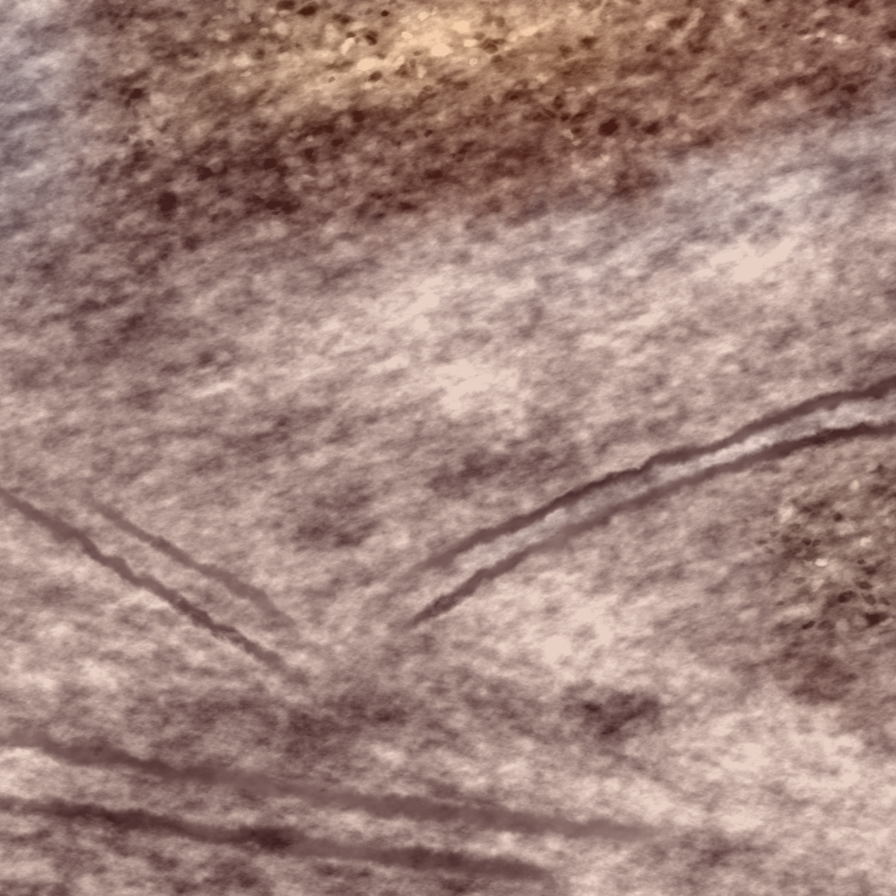
This texture is drawn by a three.js fragment shader. Its source:

```glsl
// Aerial view of dry, rutted ground with wheel tracks below a stony brown bank.
varying vec2 vUv;

const vec3 SHADOW = vec3(0.32, 0.20, 0.20);
const vec3 DUST = vec3(0.85, 0.75, 0.71);
const vec3 RUST_SHIFT = vec3(0.015, -0.015, -0.035);
const vec3 OCHRE_SHIFT = vec3(0.02, 0.005, -0.06);
const vec3 HAZE_SHIFT = vec3(-0.035, 0.0, 0.03);

float hash(vec2 p) {
  vec3 q = fract(vec3(p.xyx) * 0.1031);
  q += dot(q, q.yzx + 33.33);
  return fract((q.x + q.y) * q.z);
}

float noise(vec2 p) {
  vec2 i = floor(p), f = fract(p);
  f = f * f * (3.0 - 2.0 * f);
  return mix(mix(hash(i), hash(i + vec2(1.0, 0.0)), f.x),
             mix(hash(i + vec2(0.0, 1.0)), hash(i + 1.0), f.x), f.y);
}

// Layered noise centred on zero
float layers(vec2 p) {
  float sum = 0.0, amp = 0.5;
  for (int k = 0; k < 4; k++) {
    sum += amp * (noise(p) - 0.5);
    p = p * 2.03 + 17.3;
    amp *= 0.58;
  }
  return sum;
}

// Cellular noise: soft stones of mixed size, light or dark against zero
float stones(vec2 p) {
  vec2 cell = floor(p);
  float shade = 0.0;
  for (int j = -1; j <= 1; j++) {
    for (int i = -1; i <= 1; i++) {
      vec2 c = cell + vec2(float(i), float(j));
      vec2 centre = c + 0.1 + 0.8 * vec2(hash(c), hash(c + 57.0));
      float size = 0.35 + 0.45 * hash(c + 31.0);
      float body = smoothstep(size, size * 0.3, length(p - centre));
      shade += body * (1.5 * hash(c + 113.0) - 0.75);
    }
  }
  return shade;
}

vec2 turn(vec2 p, float angle) {
  float c = cos(angle), s = sin(angle);
  return vec2(c * p.x + s * p.y, c * p.y - s * p.x);
}

// Streaks and short grains lying along one direction
float streaks(vec2 p, float angle) {
  vec2 q = turn(p, angle);
  return 0.8 * layers(q * vec2(5.0, 24.0)) + 0.75 * layers(q * vec2(24.0, 62.0) + 40.0);
}

float blob(vec2 p, vec2 centre, vec2 radius) {
  vec2 q = (p - centre) / radius;
  return exp(-dot(q, q));
}

float slantedBlob(vec2 p, vec2 centre, float angle, vec2 radius) {
  return blob(turn(p - centre, angle), vec2(0.0), radius);
}

// Parabolic rut from start to endX with a soft edge
float rut(vec2 p, vec2 start, float slope, float bend, float endX, float width) {
  float x = p.x - start.x;
  float rise = slope + 2.0 * bend * x;
  float d = abs(p.y - start.y - slope * x - bend * x * x) / sqrt(1.0 + rise * rise);
  float span = smoothstep(-0.02, 0.06, x) * smoothstep(0.03, -0.06, p.x - endX);
  return span * smoothstep(width, width * 0.2, d);
}

void main() {
  vec2 p = vUv;
  vec2 wobble = vec2(layers(p * 14.0), layers(p * 14.0 + 80.0));
  vec2 ragged = vec2(layers(p * 45.0 + 9.0), layers(p * 45.0 + 60.0));
  vec2 r = p + 0.07 * wobble + 0.03 * ragged;
  vec2 w = p + 0.016 * wobble + 0.014 * ragged;

  // Ground: grain rises to the right above, falls to the right below
  float lower = smoothstep(0.42, 0.24, p.y + 0.25 * (p.x - 0.4));
  float streak = mix(streaks(p, 0.31), streaks(p, -0.2), lower);
  float grain = layers(turn(p, 0.25) * vec2(62.0, 92.0));
  float pebbles = stones(turn(w, 0.3) * vec2(52.0, 78.0));
  float tone = 0.60 + 0.6 * layers(p * 6.0) + 0.85 * streak + 0.7 * grain + 0.07 * pebbles;

  // Pale dust sheets
  tone += 0.30 * slantedBlob(r, vec2(0.63, 0.63), 0.27, vec2(0.45, 0.075));
  tone += 0.20 * blob(r, vec2(0.62, 0.29), vec2(0.12, 0.06));
  tone += 0.28 * slantedBlob(r, vec2(0.82, 0.20), -0.3, vec2(0.18, 0.06));
  tone += 0.24 * blob(r, vec2(0.85, 0.07), vec2(0.22, 0.07));
  tone += 0.20 * blob(r, vec2(0.29, 0.38), vec2(0.06, 0.05));

  // Dark scrub and damp patches
  tone -= 0.75 * blob(r, vec2(0.67, 0.20), vec2(0.085, 0.033));
  tone -= 0.45 * blob(r, vec2(0.37, 0.41), vec2(0.045, 0.035));
  tone -= 0.40 * blob(r, vec2(0.36, 0.20), vec2(0.14, 0.05));
  tone -= 0.28 * blob(r, vec2(0.56, 0.49), vec2(0.17, 0.05));
  tone -= 0.25 * blob(r, vec2(0.36, 0.53), vec2(0.12, 0.025));
  tone -= 0.25 * blob(r, vec2(0.05, 0.66), vec2(0.16, 0.06));
  tone -= 0.45 * slantedBlob(r, vec2(0.24, 0.04), -0.13, vec2(0.30, 0.04));

  // Broken wheel tracks, with a pale crown between the right-hand pair
  float crown = rut(w, vec2(0.5, 0.355), 0.54, -0.31, 1.1, 0.018);
  float tracks = rut(w, vec2(0.43, 0.285), 0.67, -0.436, 1.1, 0.012);
  tracks = max(tracks, rut(w, vec2(0.44, 0.35), 0.507, -0.204, 1.1, 0.012));
  tracks = max(tracks, 0.9 * rut(w, vec2(-0.05, 0.48), -0.61, 0.0, 0.33, 0.011));
  tracks = max(tracks, 0.8 * rut(w, vec2(0.08, 0.45), -0.59, 0.0, 0.34, 0.012));
  tracks = max(tracks, 0.8 * rut(w, vec2(-0.05, 0.19), -0.21, 0.06, 0.75, 0.018));
  tracks = max(tracks, 0.7 * rut(w, vec2(-0.05, 0.11), -0.13, 0.0, 0.65, 0.016));
  float broken = clamp(0.75 + 2.0 * streak + grain, 0.15, 1.1);
  tone += 0.14 * crown - 0.65 * tracks * broken;

  // Stony bank above and a rubble heap at the right edge
  float bank = smoothstep(-0.04, 0.05, r.y - 0.695 - 0.01 * r.x - 0.2 * r.x * r.x);
  bank *= smoothstep(0.05, 0.15, r.x);
  float heap = smoothstep(0.2, 0.75, blob(r, vec2(0.98, 0.38), vec2(0.16, 0.13)));
  float ridge = slantedBlob(r, vec2(0.93, 0.23), -0.45, vec2(0.11, 0.03));
  float ochre = bank * slantedBlob(r, vec2(0.48, 0.95), 0.12, vec2(0.32, 0.09));
  tone += 0.32 * ochre - 0.30 * bank - 0.30 * heap - 0.4 * ridge;
  tone -= 0.15 * bank * blob(r, vec2(0.24, 0.79), vec2(0.18, 0.10));
  float clumps = clamp(0.8 + 2.0 * layers(p * 12.0 + 5.0), 0.2, 1.4);
  tone += clumps * pebbles * (0.25 * bank + 0.4 * ochre + 0.6 * heap);

  // Colour ramp with local tints
  vec3 color = mix(SHADOW, DUST, clamp(tone, -0.12, 1.12));
  float haze = blob(r, vec2(0.0, 0.87), vec2(0.09, 0.16)) + 0.3 * crown;
  haze += 0.5 * slantedBlob(r, vec2(0.85, 0.77), 0.35, vec2(0.28, 0.04));
  color += RUST_SHIFT * (bank * smoothstep(0.15, 0.6, p.x) + 0.4 * bank + 0.5 * ridge);
  color += OCHRE_SHIFT * (ochre + 0.3 * heap) + HAZE_SHIFT * haze;
  gl_FragColor = vec4(clamp(color, 0.0, 1.0), 1.0);
}
```
